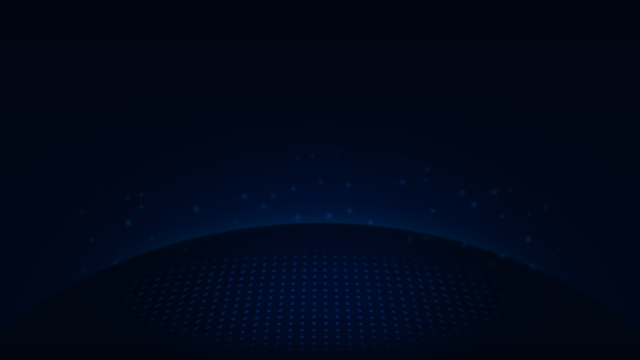
Reproduce this background procedurally as a Shadertoy shader.

```glsl
const vec3 NIGHT = vec3(0.0, 0.026, 0.084);
const vec3 HAZE = vec3(0.0, 0.027, 0.100);
const vec3 RIM = vec3(0.0, 0.062, 0.062);
const vec3 CORE = vec3(0.0, 0.023, 0.090);
const vec3 DOT = vec3(0.010, 0.080, 0.175);
const vec3 SPARK = vec3(0.0, 0.110, 0.170);

vec2 hash22(vec2 p) {
    vec3 q = fract(p.xyx * vec3(0.1031, 0.1030, 0.0973));
    q += dot(q, q.yzx + 33.33);
    return fract((q.xx + q.yz) * q.zy);
}

float bell(float x, float width) {
    float t = x / width;
    return exp(-t * t);
}

float segmentDistance(vec2 p, vec2 a, vec2 b) {
    vec2 ab = b - a;
    return length(p - a - ab * clamp(dot(p - a, ab) / dot(ab, ab), 0.0, 1.0));
}

vec2 nodePosition(vec2 cell) {
    return cell + 0.1 + 0.8 * hash22(cell);
}

// Soft scattered nodes joined by faint threads
float network(vec2 p, float cellSize) {
    vec2 q = p / cellSize;
    vec2 home = floor(q);
    float light = 0.0;
    for (int j = -1; j <= 1; j++) {
        for (int i = -1; i <= 1; i++) {
            vec2 cell = home + vec2(i, j);
            vec2 node = nodePosition(cell);
            vec2 trait = hash22(cell + 71.0);
            float radius = mix(0.06, 0.11, trait.y);
            float strength = step(0.15, trait.x) * mix(0.30, 0.80, trait.x);
            light += strength * bell(length(q - node), radius);
            vec2 stride = trait.y > 0.5 ? vec2(1.0, 1.0) : vec2(0.0, 1.0);
            float thread = segmentDistance(q, node, nodePosition(cell + stride));
            light += 0.08 * step(0.35, trait.x) * bell(thread, 0.022);
        }
    }
    return light;
}

// Dotted surface whose columns fan out toward the viewer
float dottedSurface(vec2 p, float spacing, float rowHeight) {
    float fan = 1.0 + 0.9 * (0.19 - p.y);
    float column = p.x / (spacing * fan);
    float row = (p.y + 0.12 * p.x * p.x) / rowHeight;
    vec2 offset = (fract(vec2(column, row)) - 0.5) * vec2(spacing * fan, rowHeight);
    offset.y += offset.x * 0.7 * clamp(p.x, -0.6, 0.6);
    vec2 stretch = vec2(mix(0.85, 0.6, smoothstep(0.1, 0.5, abs(p.x))), 1.1);
    return 1.0 - smoothstep(0.0022, 0.0062, length(offset * stretch));
}

void mainImage(out vec4 fragColor, in vec2 fragCoord) {
    vec2 p = fragCoord / iResolution.y;
    p.x -= 0.5 * iResolution.x / iResolution.y;
    float pixel = 1.0 / iResolution.y;

    // Planet horizon
    float altitude = length(p - vec2(0.0, -1.087)) - 1.467;
    float outside = smoothstep(-pixel, pixel + 0.002, altitude);
    float above = max(altitude, 0.0);
    float span = 1.0 - smoothstep(0.40, 0.78, abs(p.x));

    // Night sky and atmosphere
    vec3 color = NIGHT * mix(1.0, 0.80, smoothstep(0.6, 1.0, p.y));
    vec3 air = HAZE * bell(above, 0.19) * bell(p.x, 0.58);
    air += RIM * exp(-above / 0.030) * span * mix(0.45, 1.0, bell(p.x, 0.4));
    air += HAZE * 0.2 * exp(-above / 0.045) * span;
    color += air * outside;

    // Dark globe with a blue core and a thin inner rim
    float inside = 1.0 - outside;
    color *= mix(1.0, 0.84, inside * smoothstep(0.15, 0.5, abs(p.x)));
    vec2 coreOffset = (p - vec2(0.02, 0.19)) / vec2(0.32, 0.16);
    color += inside * CORE * exp(-dot(coreOffset, coreOffset));
    color += inside * RIM * 0.3 * exp(min(altitude, 0.0) / 0.010) * span;

    // Dots on the globe
    vec2 patchOffset = (p - vec2(-0.02, 0.165)) / vec2(0.68, 0.16);
    float patchMask = 1.0 - smoothstep(0.50, 1.05, length(patchOffset));
    float sideLight = mix(0.50, 1.0, bell(p.x + 0.04, 0.33));
    color += inside * DOT * patchMask * sideLight * dottedSurface(p, 0.030, 0.0185);

    // Floating network over the horizon
    float band = smoothstep(-0.06, 0.02, altitude) * (1.0 - smoothstep(0.14, 0.24, altitude));
    float reach = 1.0 - smoothstep(0.52, 0.76, abs(p.x));
    color += SPARK * band * reach * network(p + 3.0, 0.080);

    // Fade at the lower border
    color *= mix(0.80, 1.0, smoothstep(0.0, 0.06, p.y));
    fragColor = vec4(color, 1.0);
}
```
